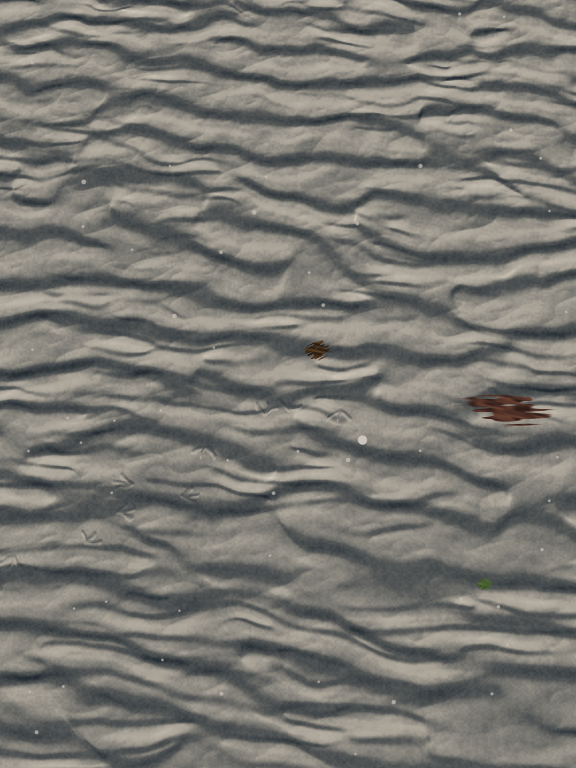
Reproduce this texture procedurally as a WebGL 1 fragment shader.

```glsl
precision highp float;
uniform vec2 u_resolution;

float hash(vec2 p) {
  return fract(sin(dot(p, vec2(127.1, 311.7))) * 43758.5453);
}

float noise(vec2 p) {
  vec2 i = floor(p), f = fract(p);
  f = f * f * (3.0 - 2.0 * f);
  return mix(mix(hash(i), hash(i + vec2(1, 0)), f.x),
             mix(hash(i + vec2(0, 1)), hash(i + vec2(1, 1)), f.x), f.y);
}

// Overlapping wave patches with shifted phases: crests that bend, fork and end
float ripples(vec2 g, float disorder) {
  vec2 q = g / vec2(1.7, 1.0);
  vec2 wave = vec2(0.0);
  for (int j = -1; j <= 1; j++) {
    for (int i = -1; i <= 1; i++) {
      vec2 cell = floor(q) + vec2(i, j);
      vec2 centre = cell + 0.2 + 0.6 * vec2(hash(cell), hash(cell + 31.7));
      vec2 d = q - centre;
      float weight = max(0.0, 1.0 - dot(d, d) / 1.44);
      float turns = g.y + disorder * (hash(cell + 57.3) - 0.5)
                  + 0.9 * d.x * (hash(cell + 83.1) - 0.4) + 0.12 * d.x * d.x;
      wave += weight * weight * vec2(cos(6.2832 * turns), sin(6.2832 * turns));
    }
  }
  wave /= length(wave) + 0.12;
  return wave.y * (0.9 + 0.45 * wave.x + 0.4 * wave.x * wave.x);
}

float sandHeight(vec2 g) {
  vec2 r = mat2(0.94, -0.34, 0.34, 0.94) * g;
  g += 0.3 * vec2(noise(r * 1.1 + 4.0), noise(r * vec2(0.9, 1.3)));
  g.y += 0.07 * noise(r * vec2(2.7, 2.2) + 13.0);
  float patches = smoothstep(0.25, 0.65, noise(r * vec2(0.6, 0.9) + 20.0));
  return ripples(g, 1.15)
       + 0.34 * patches * ripples(g * vec2(1.5, 2.2) + 9.0, 1.1)
       + 0.7 * noise(r * vec2(1.3, 1.8) + 7.0)
       + 0.9 * abs(noise(r * vec2(1.2, 2.1) + 50.0) - 0.5)
       + 0.3 * abs(noise(r * vec2(3.0, 4.5) + 70.0) - 0.5)
       + 0.05 * noise(r * 9.0);
}

float segment(vec2 p, vec2 b) {
  return length(p - b * clamp(dot(p, b) / dot(b, b), 0.0, 1.0));
}

// Trail of three-toed bird prints
float footprints(vec2 p, float px) {
  p += 0.006 * vec2(noise(p * 90.0), noise(p * 90.0 + 30.0));
  float d = 1.0;
  for (int k = 0; k < 9; k++) {
    float n = float(k);
    vec2 jitter = vec2(hash(vec2(n, 3.0)), hash(vec2(n, 8.0))) - 0.5;
    vec2 heel = mix(vec2(0.05, 0.27), vec2(0.43, 0.5), n / 8.0) + 0.06 * jitter;
    for (int toe = -1; toe <= 1; toe++) {
      float a = 0.8 * float(toe) + 5.0 * hash(vec2(n, 5.0));
      d = min(d, segment(p - heel, 0.021 * vec2(cos(a), 0.65 * sin(a))));
    }
  }
  return 1.0 - smoothstep(0.0008, 0.0015 + px, d);
}

// Ragged tuft of strands
float weed(vec2 p, vec2 size, float angle) {
  float c = cos(angle), s = sin(angle);
  vec2 d = vec2(c * p.x + s * p.y, c * p.y - s * p.x) / size;
  float strands = noise(vec2(d.x * 3.0, d.y * 7.0 - d.x * 4.0) + 40.0);
  return smoothstep(0.0, 0.3, 0.05 + 1.1 * strands - dot(d, d));
}

void main() {
  vec2 p = gl_FragCoord.xy / u_resolution.y;
  float px = 1.0 / u_resolution.y;

  // Receding ground, one unit per ripple
  float depth = 1.0 - 0.5 * min(p.y, 1.0);
  vec2 g = vec2((p.x - 0.375) / (0.09 * depth), -log(depth) / 0.045);
  g.y += 0.06 * g.x;

  // Low sun from beyond the top left
  vec2 sun = 0.02 * vec2(-0.4, 1.0);
  float slope = (sandHeight(g + sun) - sandHeight(g - sun)) / 0.251;
  float tone = 0.37 + 0.1 * (p.y - 0.5) - (0.44 + 0.14 * p.y) * slope;
  tone += 0.1 * (noise(p * 5.0 + 3.0) - 0.5);
  tone -= 0.3 * footprints(p, px);
  tone += 0.25 * footprints(p + vec2(0.001, 0.004), px);
  tone = max(tone, 0.13 + 0.28 * (tone - 0.13));
  tone += 0.13 * (noise(p * 380.0) - 0.5) + 0.06 * (noise(p * 150.0) - 0.5);
  tone = min(tone, 0.8 + 0.4 * max(tone - 0.8, 0.0) + min(tone - 0.8, 0.0));
  vec3 color = mix(vec3(0.27, 0.29, 0.30), vec3(0.75, 0.72, 0.67), tone);
  color -= vec3(0.0, 0.02, 0.05) * max(0.0, tone * (1.0 - tone));

  // Shell grit and one larger shell
  vec2 cell = floor(p * 16.0);
  vec2 spot = (cell + 0.2 + 0.6 * vec2(hash(cell + 2.0), hash(cell + 6.0))) / 16.0;
  float radius = 0.0005 + 0.0018 * pow(hash(cell + 11.0), 4.0);
  float grit = step(0.7, hash(cell + 15.0))
             * (1.0 - smoothstep(radius, radius + 1.5 * px, length(p - spot)));
  float shell = 1.0 - smoothstep(0.005, 0.005 + 1.5 * px, length(p - vec2(0.472, 0.427)));
  color = mix(color, vec3(0.80, 0.77, 0.74), max(0.7 * grit, shell));

  // Stranded weed and a green leaf
  float fibre = noise(vec2(p.x * 80.0, p.y * 330.0 + p.x * 70.0));
  vec3 brown = mix(vec3(0.15, 0.09, 0.08), vec3(0.42, 0.26, 0.20), fibre);
  color = mix(color, brown, weed(p - vec2(0.66, 0.466), vec2(0.075, 0.023), -0.16));
  color = mix(color, brown * vec3(0.9, 1.0, 0.7),
              weed(p - vec2(0.413, 0.543), vec2(0.022, 0.014), 0.1));
  color = mix(color, vec3(0.20, 0.30, 0.10) + 0.15 * fibre,
              weed(p - vec2(0.631, 0.239), vec2(0.014, 0.009), 0.2));

  gl_FragColor = vec4(color, 1.0);
}
```
